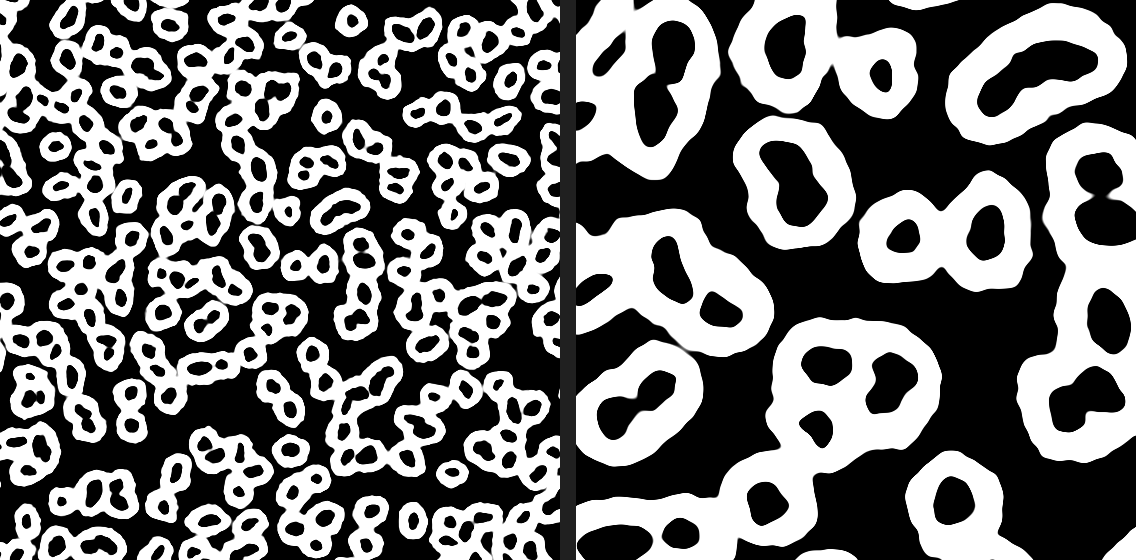
Left, the full canvas; right, a detail of the centre.
Write a Shadertoy shader that draws this pattern.

```glsl
vec3 hash3(vec2 p) {
    vec3 q = fract(p.xyx * vec3(0.1031, 0.1030, 0.0973));
    q += dot(q, q.yxz + 33.33);
    return fract((q.xxy + q.yzz) * q.zyx);
}

// Smoothly interpolated random offset, each component in -0.5..0.5
vec2 noise2(vec2 p) {
    vec2 i = floor(p), f = fract(p);
    f = f * f * (3.0 - 2.0 * f);
    vec2 low = mix(hash3(i).xy, hash3(i + vec2(1, 0)).xy, f.x);
    vec2 high = mix(hash3(i + vec2(0, 1)).xy, hash3(i + vec2(1, 1)).xy, f.x);
    return mix(low, high, f.y) - 0.5;
}

float ellipseDistance(vec2 p, vec2 radii) {
    float k1 = length(p / radii);
    float k2 = length(p / (radii * radii));
    return k1 * (k1 - 1.0) / max(k2, 1e-4);
}

// Distance to the smooth union of randomly scattered, rotated ellipses
float grainDistance(vec2 p) {
    const float cells = 16.0, blend = 0.004;
    vec2 home = floor(p * cells);
    float sum = 1e-6;
    for (int y = -1; y <= 1; y++) {
        for (int x = -1; x <= 1; x++) {
            vec2 cell = home + vec2(x, y);
            vec3 place = hash3(cell + 71.0);
            vec3 shape = hash3(cell + 237.0);
            if (place.z < 0.07) continue;

            vec2 q = p - (cell + place.xy) / cells;
            float angle = 3.14159 * shape.x;
            float c = cos(angle), s = sin(angle);
            q = mat2(c, -s, s, c) * q;

            float minor = mix(0.016, 0.022, shape.y);
            vec2 radii = minor * vec2(mix(1.05, 1.5, shape.z), 1.0);
            sum += exp(-ellipseDistance(q, radii) / blend);
        }
    }
    return -blend * log(sum);
}

void mainImage(out vec4 fragColor, in vec2 fragCoord) {
    float pixel = 1.0 / iResolution.y;
    vec2 p = fragCoord * pixel;

    // Broad warp bends the outlines, fine warp roughens them
    vec2 warped = p + 0.009 * noise2(p * 45.0 + 19.0) + 0.0025 * noise2(p * 140.0 + 53.0);

    // Thick band centred on the outline
    float band = abs(grainDistance(warped)) - 0.0086;
    float ink = 1.0 - smoothstep(-0.5 * pixel, 0.5 * pixel, band);
    fragColor = vec4(vec3(ink), 1.0);
}
```
